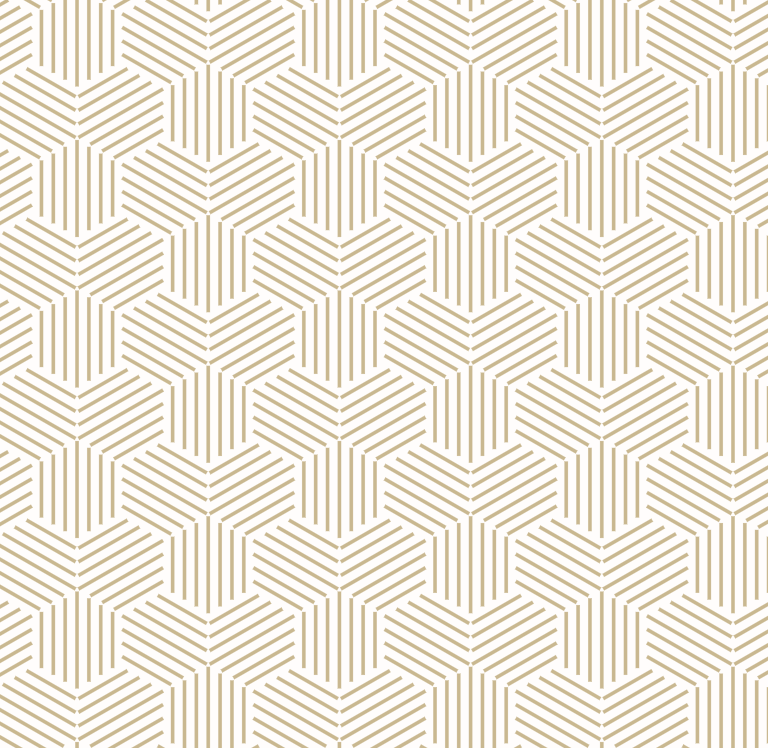
A Shadertoy shader for this pattern:

```glsl
// Woven hexagon wallpaper: each cell of a hexagonal tiling holds seven parallel bars.
// The bars turn by 60 degrees from cell to cell, in a cycle of three along every row.
// Each bar is a box distance, shortened to fit inside its hexagon.

const float PI = 3.14159265;
const float SQRT3 = 1.7320508;

const vec2 REPEATS = vec2(2.927, 4.970);     // pattern periods across and down
const vec2 ORIGIN = vec2(0.1003, 0.7480);    // centre of one upright cell
const vec2 PERIOD = vec2(3.0, SQRT3);        // one period, in cell widths

const float BAR_SPACING = 0.1356;            // in cell widths
const float BAR_HALF_WIDTH = 0.0205;
const float BAR_END_GAP = 0.019;
const float OUTER_BAR = 3.0;                 // bars on each side of the middle one

const vec3 PAPER = vec3(1.0, 0.994, 0.99);
const vec3 GOLD = vec3(0.79, 0.72, 0.565);

float sdBox(vec2 p, vec2 halfSize) {
    vec2 d = abs(p) - halfSize;
    return length(max(d, 0.0)) + min(max(d.x, d.y), 0.0);
}

// Nearest cell of a pointy-topped hexagon grid: xy = centre, z = 1 on odd rows.
vec3 hexCell(vec2 p) {
    vec2 pitch = vec2(1.0, SQRT3);
    vec2 evenCentre = round(p / pitch) * pitch;
    vec2 oddCentre = (floor(p / pitch) + 0.5) * pitch;
    vec2 toEven = p - evenCentre;
    vec2 toOdd = p - oddCentre;
    return dot(toEven, toEven) < dot(toOdd, toOdd)
        ? vec3(evenCentre, 0.0)
        : vec3(oddCentre, 1.0);
}

// Distance to the nearest bar of a cell; the bars run along the given angle.
float sdBars(vec2 p, float angle) {
    vec2 along = vec2(cos(angle), sin(angle));
    vec2 across = vec2(along.y, -along.x);
    vec2 q = vec2(dot(p, across), dot(p, along));
    float bar = clamp(round(q.x / BAR_SPACING), -OUTER_BAR, OUTER_BAR);
    float offset = bar * BAR_SPACING;
    float halfLength = (1.0 - abs(offset)) / SQRT3 - BAR_END_GAP;
    return sdBox(q - vec2(offset, 0.0), vec2(BAR_HALF_WIDTH, halfLength));
}

void mainImage(out vec4 fragColor, in vec2 fragCoord) {
    vec2 scale = REPEATS * PERIOD;
    vec2 p = (fragCoord / iResolution.xy - ORIGIN) * scale;
    float pixel = scale.x / iResolution.x;

    // Direction cycles upright, falling, rising; odd rows start half a period on.
    vec3 cell = hexCell(p);
    float turn = mod(round(cell.x + 1.5 * cell.z), 3.0);
    float d = sdBars(p - cell.xy, PI / 2.0 + turn * PI / 3.0);

    float ink = 1.0 - smoothstep(-0.75 * pixel, 0.75 * pixel, d);
    fragColor = vec4(mix(PAPER, GOLD, ink), 1.0);
}
```
